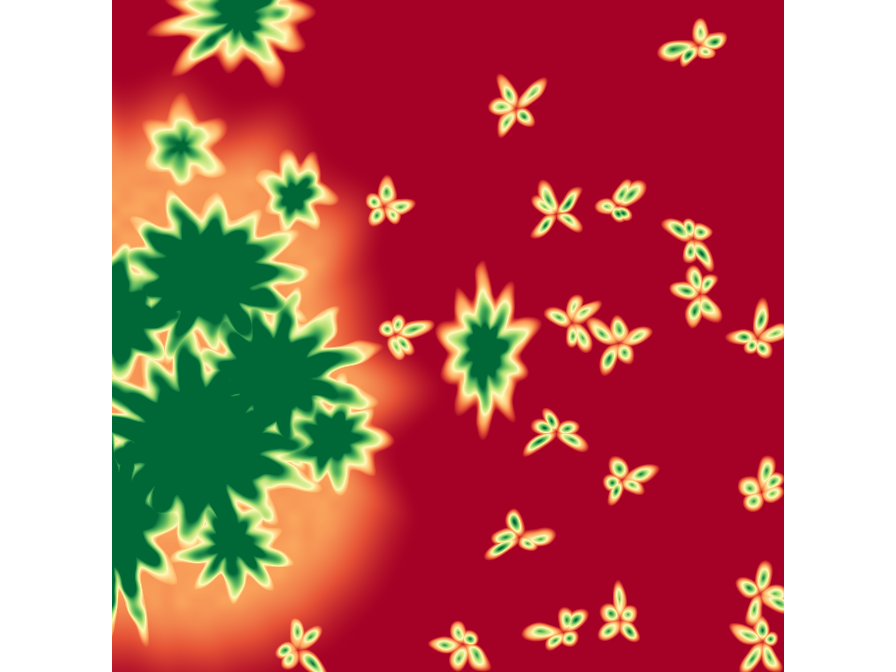
A WebGL 1 fragment shader for this background:

```glsl
precision highp float;
// Heat map on a square panel: spiky green masses at left, small starry flecks on deep red.
uniform vec2 u_resolution;

const float TAU = 6.2831853;
const vec3 MARGIN = vec3(1.0);
const vec3 DEEP_RED = vec3(0.647, 0.0, 0.149);
const vec3 VERMILION = vec3(0.90, 0.32, 0.21);
const vec3 ORANGE = vec3(0.99, 0.68, 0.38);
const vec3 CREAM = vec3(1.0, 0.98, 0.72);
const vec3 LIME = vec3(0.70, 0.87, 0.44);
const vec3 LEAF = vec3(0.30, 0.69, 0.36);
const vec3 DARK_GREEN = vec3(0.0, 0.408, 0.216);

const vec2 HALO_CENTER = vec2(0.03, 0.42);
const vec2 HALO_RADII = vec2(0.40, 0.46);
const float HALO_LEVEL = 0.27;
const float FLECK_LEVEL = 0.78;
const float FLECK_LENGTH = 0.062;
const float FLECK_WIDTH = 0.013;
const float GRAIN_SCALE = 48.0;
const float GRAIN_LEVEL = 0.38;
const float WARP = 0.012;

float hash(vec2 p) {
    return fract(sin(dot(p, vec2(127.1, 311.7))) * 43758.5453);
}

float noise(vec2 p) {
    vec2 i = floor(p), f = fract(p);
    f = f * f * (3.0 - 2.0 * f);
    return mix(mix(hash(i), hash(i + vec2(1.0, 0.0)), f.x),
               mix(hash(i + vec2(0.0, 1.0)), hash(i + 1.0), f.x), f.y);
}

// Cone with a jagged outline: one spike of random length per angular sector.
float burst(vec2 p, vec2 center, vec2 radii, float level, float spikes) {
    vec2 q = (p - center) / radii;
    float a = (atan(q.y, q.x) / TAU + 0.5) * spikes;
    float tip = mix(0.7, 1.05, hash(vec2(floor(a), spikes) + center));
    float reach = mix(tip, 0.56, smoothstep(0.0, 1.0, abs(fract(a) - 0.5) * 2.0));
    return level * (1.0 - length(q) / reach);
}

// Small star made of thin separate petals.
float fleck(vec2 p, vec2 center) {
    vec2 d = p - center;
    if (dot(d, d) > 0.008) return 0.0;
    float v = 0.0;
    for (int k = 0; k < 5; k++) {
        vec2 seed = center * 37.0 + float(k);
        float a = TAU * (float(k) + 0.7 * hash(seed)) / 5.0;
        float len = FLECK_LENGTH * mix(0.45, 1.0, hash(seed + 5.3));
        vec2 dir = vec2(cos(a), sin(a));
        vec2 q = vec2(dot(d, dir), dot(d, vec2(-dir.y, dir.x)));
        float r = length(vec2(q.x / len - 0.5, q.y / FLECK_WIDTH) * vec2(1.9, 1.0));
        v = max(v, FLECK_LEVEL * (1.0 - r) * 1.2);
    }
    return v;
}

// Flecks strung along a few arcs and columns.
float flecks(vec2 p) {
    float v = 0.0;
    for (int j = 0; j < 6; j++) {
        float t = float(j);
        v = max(v, fleck(p, vec2(0.52 + 0.165 * sin(TAU * t / 12.0), 0.04 + 0.16 * t)));
        if (j < 4) {
            v = max(v, fleck(p, vec2(0.755, 0.08 + 0.205 * t)));
            v = max(v, fleck(p, vec2(0.966, 0.045 + 0.07 * pow(t, 1.7))));
        }
        if (j < 3) v = max(v, fleck(p, vec2(0.87, 0.565 + 0.08 * pow(t, 2.2))));
        if (j < 2) {
            v = max(v, fleck(p, vec2(0.424 - 0.018 * t, 0.505 + 0.183 * t)));
            v = max(v, fleck(p, vec2(0.276 + 0.394 * t, 0.03 + 0.03 * t)));
        }
    }
    return v;
}

float masses(vec2 p) {
    // Large joined body
    float v = burst(p, vec2(0.14, 0.59), vec2(0.21, 0.18), 2.5, 13.0);
    v = max(v, burst(p, vec2(0.0, 0.53), vec2(0.15), 2.5, 9.0));
    v = max(v, burst(p, vec2(0.24, 0.44), vec2(0.18), 2.4, 12.0));
    v = max(v, burst(p, vec2(0.13, 0.34), vec2(0.26, 0.23), 2.6, 15.0));
    v = max(v, burst(p, vec2(0.0, 0.23), vec2(0.14, 0.22), 2.5, 11.0));
    // Satellite stars
    v = max(v, burst(p, vec2(0.33, 0.345), vec2(0.12), 1.6, 9.0));
    v = max(v, burst(p, vec2(0.18, 0.19), vec2(0.13, 0.11), 1.6, 10.0));
    v = max(v, burst(p, vec2(0.27, 0.71), vec2(0.08, 0.095), 1.4, 7.0));
    v = max(v, burst(p, vec2(0.105, 0.78), vec2(0.10, 0.10), 1.1, 6.0));
    v = max(v, burst(p, vec2(0.19, 0.98), vec2(0.16, 0.13), 1.6, 11.0));
    return max(v, burst(p, vec2(0.555, 0.475), vec2(0.095, 0.16), 1.6, 10.0));
}

float halo(vec2 p) {
    vec2 q = (p - HALO_CENTER) / HALO_RADII;
    float streak = noise(vec2(atan(q.y, q.x) * 5.0, 3.0)) - 0.5;
    return HALO_LEVEL * smoothstep(1.08, 0.72, length(q) + 0.22 * streak);
}

vec3 ramp(float v) {
    vec3 c = mix(DEEP_RED, VERMILION, clamp(v / 0.15, 0.0, 1.0));
    c = mix(c, ORANGE, clamp((v - 0.15) / 0.15, 0.0, 1.0));
    c = mix(c, CREAM, clamp((v - 0.30) / 0.18, 0.0, 1.0));
    c = mix(c, LIME, clamp((v - 0.48) / 0.20, 0.0, 1.0));
    c = mix(c, LEAF, clamp((v - 0.68) / 0.15, 0.0, 1.0));
    return mix(c, DARK_GREEN, clamp((v - 0.83) / 0.17, 0.0, 1.0));
}

void main() {
    vec2 p = (gl_FragCoord.xy - 0.5 * u_resolution) / u_resolution.y + 0.5;
    vec2 w = p + WARP * (vec2(noise(p * 30.0), noise(p * 30.0 + 19.0)) - 0.5);
    float v = max(max(masses(w), flecks(w)), halo(p));
    v += GRAIN_LEVEL * (noise(p * GRAIN_SCALE) - 0.5) * smoothstep(0.2, 0.6, v);
    float panel = clamp((0.5 - abs(p.x - 0.5)) * u_resolution.y + 0.5, 0.0, 1.0);
    gl_FragColor = vec4(mix(MARGIN, ramp(v), panel), 1.0);
}
```
